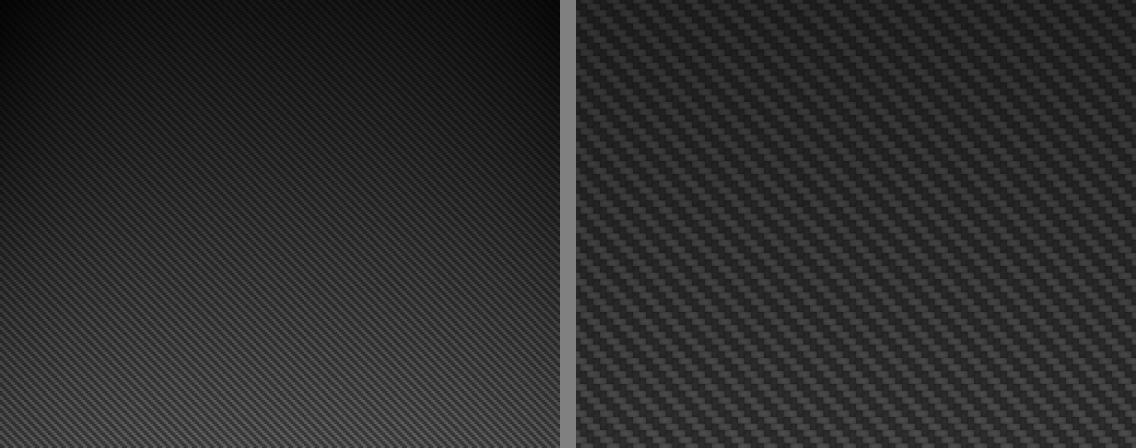
Left: the whole. Right: its middle third, enlarged.
Give the GLSL for this texture, as a Shadertoy shader.

```glsl
// Carbon fibre cloth: a 2/2 twill of square threads whose floats step down
// to the right, lit from below with a falloff to the upper corners.
// Each pixel averages several samples of the weave to smooth its edges.

const float REPEATS_ACROSS = 64.0;   // twill repeats over the canvas width
const float THREADS = 4.0;           // threads in one repeat
const int SAMPLES = 3;               // samples per pixel side

const vec3 FIBRE_TINT = vec3(1.0, 1.0, 0.995);
const float WEFT_GAIN = 1.30;        // bright horizontal floats
const float WARP_GAIN = 0.78;        // dark vertical floats
const float GRAIN = 0.06;

// Sine-free hash of a thread cell, in 0..1
float hash12(vec2 p) {
    vec3 q = fract(p.xyx * 0.1031);
    q += dot(q, q.yzx + 33.33);
    return fract((q.x + q.y) * q.z);
}

// Rounded brightness of one float: t along it, s across it, both 0..1
float floatShade(float t, float s, float gain) {
    float ends = 4.0 * t * (1.0 - t);
    float sides = 4.0 * s * (1.0 - s);
    return gain * (0.76 + 0.20 * ends + 0.16 * sides);
}

// Relative brightness of the weave, p measured in threads
float twill(vec2 p) {
    vec2 cell = floor(p);
    vec2 f = fract(p);
    float phase = mod(cell.x + cell.y, THREADS);
    float shade;
    if (phase < 2.0) {
        shade = floatShade((phase + f.y) * 0.5, f.x, WARP_GAIN);
    } else {
        shade = floatShade((phase - 2.0 + f.x) * 0.5, f.y, WEFT_GAIN);
    }
    return shade * (1.0 + GRAIN * (hash12(cell) - 0.5));
}

// Broad light over the cloth, uv in 0..1
float lighting(vec2 uv) {
    float base = mix(0.275, 0.068, uv.y);
    float side = abs(uv.x - 0.52) * 2.0;
    float falloff = mix(0.10, 0.68, uv.y * uv.y);
    return base * (1.0 - falloff * side * side * side);
}

void mainImage(out vec4 fragColor, in vec2 fragCoord) {
    float threadsPerPixel = REPEATS_ACROSS * THREADS / iResolution.x;

    // Box filter over the pixel
    float weave = 0.0;
    for (int y = 0; y < SAMPLES; y++) {
        for (int x = 0; x < SAMPLES; x++) {
            vec2 offset = (vec2(x, y) + 0.5) / float(SAMPLES) - 0.5;
            weave += twill((fragCoord + offset) * threadsPerPixel);
        }
    }
    weave /= float(SAMPLES * SAMPLES);

    vec3 colour = FIBRE_TINT * weave * lighting(fragCoord / iResolution.xy);
    fragColor = vec4(clamp(colour, 0.0, 1.0), 1.0);
}
```
